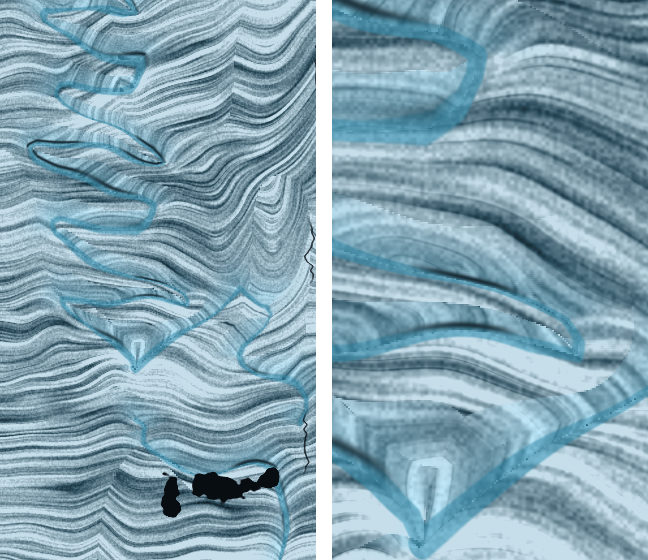
Left, the full canvas; right, a detail of the centre.
Give the GLSL for this texture, as a WebGL 2 fragment shader.

```glsl
#version 300 es
precision highp float;
// Glacier surface: fine bent strata cut by meandering blue melt channels, dark pits and cracks.

#define STRATA 125.0     // layers per canvas height
#define CONTRAST 0.50    // strength of the layer lines
#define GRAIN 0.17       // strength of the surface speckle
#define BRIGHTNESS 0.70  // mean tone of bare ice
#define CHANNEL 0.0050   // half width of the water
#define SLOPE 0.034      // reach of the blue banks
#define BEND 0.030       // sag of the strata at the channels
#define ICE vec3(0.70, 0.80, 0.85)
#define DEEP vec3(0.16, 0.29, 0.35)
#define PIT vec3(0.03, 0.05, 0.07)
#define WATER vec3(0.32, 0.59, 0.69)
#define BANK vec3(0.50, 0.70, 0.78)

uniform vec2 u_resolution;
out vec4 fragColor;

float hash(vec2 p) {
    vec3 q = fract(vec3(p.xyx) * 0.1031);
    q += dot(q, q.yzx + 33.33);
    return fract((q.x + q.y) * q.z);
}

float noise(vec2 p) {
    vec2 i = floor(p), f = fract(p);
    f = f * f * (3.0 - 2.0 * f);
    return mix(mix(hash(i), hash(i + vec2(1, 0)), f.x),
               mix(hash(i + vec2(0, 1)), hash(i + vec2(1, 1)), f.x), f.y);
}

// Course of each channel, t from 0 to 1
vec2 course(int k, float t) {
    if (k == 0) {
        float wave = sin(31.4 * t + 1.2);
        float swing = (0.07 + 0.04 * sin(3.1 * t) + 0.025 * sin(17.0 * t)) * wave * (1.5 - 0.5 * wave * wave);
        return vec2(0.165 + 0.04 * t + swing, 1.03 - 0.66 * t - 0.28 * swing);
    }
    if (k == 1) {
        float rise = smoothstep(0.0, 0.44, t), fall = max(t - 0.42, 0.0) / 0.58;
        return vec2(0.25 + 0.19 * rise + 0.08 * fall + 0.04 * sin(9.0 * fall),
                    0.35 + 0.15 * rise - 0.26 * fall);
    }
    return vec2(0.24 + 0.27 * smoothstep(0.0, 0.75, t) + 0.012 * sin(25.0 * t),
                0.26 - 0.10 * smoothstep(0.0, 0.35, t) - 0.18 * smoothstep(0.65, 1.0, t));
}

// Offset from the nearest point of any channel
vec2 channelOffset(vec2 p) {
    vec2 best = vec2(9.0);
    for (int k = 0; k < 3; k++) {
        int steps = k == 0 ? 64 : 24;
        vec2 a = course(k, 0.0);
        for (int i = 1; i <= steps; i++) {
            vec2 b = course(k, float(i) / float(steps)), ab = b - a;
            vec2 v = p - a - ab * clamp(dot(p - a, ab) / dot(ab, ab), 0.0, 1.0);
            if (dot(v, v) < dot(best, best)) best = v;
            a = b;
        }
    }
    return best;
}

// Soft bands with thin dark seams, centred near zero
float layers(float x, float s, float frequency) {
    float band = noise(vec2(x * 4.0, s * frequency));
    float fine = noise(vec2(x * 6.0 + 30.0, s * frequency * 2.1));
    float seam = 1.0 - smoothstep(0.0, 0.16, abs(band - 0.4));
    return 0.8 * (band - 0.5) + 0.9 * (fine - 0.5) - 0.35 * seam;
}

vec3 iceRamp(float tone) {
    return tone < 0.29 ? mix(PIT, DEEP, max(tone, 0.0) / 0.29)
                       : mix(DEEP, ICE, (min(tone, 0.87) - 0.29) / 0.51);
}

void main() {
    vec2 p = gl_FragCoord.xy / u_resolution.y;
    float pixel = 1.0 / u_resolution.y;

    // Channel geometry: distance, bank side and local width
    vec2 warped = p + 0.045 * (vec2(noise(p * 11.0), noise(p * 11.0 + 40.0)) - 0.5);
    vec2 v = channelOffset(warped);
    float d = length(v);
    float side = smoothstep(-0.35, 0.6, dot(v, vec2(-0.29, 0.96)) / max(d, 0.0005));
    float width = CHANNEL * (0.2 + 1.5 * noise(p * 14.0 + 7.0));
    float bank = side * exp(-d * d / (SLOPE * SLOPE));

    // Strata coordinate: tilted, folded into crests, sagging at the channels
    float s = p.y - 0.32 * p.x * smoothstep(0.4, 0.85, p.y);
    s += 0.11 * noise(p * vec2(4.5, 4.0) + 3.0) + 0.010 * noise(p * 19.0);
    s += 0.10 * abs(noise(p * vec2(8.0, 3.5) + 11.0) - 0.5);
    s += BEND * exp(-d / 0.035);

    // Layer lines, kept evenly spaced by blending two octaves on the local stretch
    float stretch = length(vec2(dFdx(s), dFdy(s))) / pixel;
    float level = clamp(-log2(max(stretch, 0.01)), -1.5, 2.5);
    float octave = floor(level);
    float lines = CONTRAST * mix(layers(p.x, s, STRATA * exp2(octave)),
                                 layers(p.x, s, STRATA * exp2(octave + 1.0)), level - octave);
    float patches = noise(p * vec2(6.0, 9.0) + 21.0);
    lines *= 0.75 + 0.7 * patches;

    // Ice tone: lines, broad shading and speckle
    float tone = BRIGHTNESS + lines * (1.0 - 0.6 * bank);
    tone += 0.12 * (noise(vec2(p.x * 4.0, s * 17.0)) - 0.5) - 0.14 * (patches - 0.5);
    float rim = (d - width - 0.007) / 0.005;
    tone += 0.06 * (1.0 - side) * exp(-rim * rim);
    float speckle = GRAIN * (noise(p * 430.0) - 0.5);
    vec3 color = iceRamp(tone + speckle);

    // Blue banks, water and the shadow under the upper wall
    color = mix(color, BANK + 0.6 * lines + 0.5 * speckle, 0.75 * bank);
    float edge = 0.0007 + 0.7 * pixel;
    float water = 1.0 - smoothstep(width - edge, width + edge, d);
    color = mix(color, WATER + 0.3 * lines + 0.5 * speckle, 0.9 * water);
    float wall = (d - width) / 0.003;
    float gorge = smoothstep(0.48, 0.75, noise(p * 11.0 + 50.0));
    color = mix(color, DEEP * 0.6, side * gorge * exp(-wall * wall));

    // Ragged pits and thin cracks
    float dark = 0.0;
    for (int i = 0; i < 3; i++) {
        float n = float(i);
        vec2 center = vec2(0.305 + 0.087 * n, 0.112 + 0.018 * n);
        vec2 radius = vec2(i == 1 ? 0.052 : 0.018, 0.034 - 0.010 * n);
        float ragged = 0.9 * noise(p * 45.0) + 0.4 * noise(p * 110.0) - 0.65;
        float r = length((p - center) / radius) + ragged;
        dark = max(dark, 1.0 - smoothstep(0.95, 1.05, r));
        float along = abs(p.y - 0.89 + 0.34 * n) / 0.065;
        float jag = 0.014 * noise(vec2(n, p.y * 35.0)) + 0.008 * noise(vec2(n, p.y * 120.0));
        float across = abs(p.x - 0.55 + 0.008 * n - jag);
        float crack = 1.0 - smoothstep(0.0004, 0.0008 + pixel, across);
        dark = max(dark, 0.8 * crack * (1.0 - smoothstep(0.6, 1.0, along)));
    }
    fragColor = vec4(clamp(mix(color, PIT, dark), 0.0, 1.0), 1.0);
}
```
